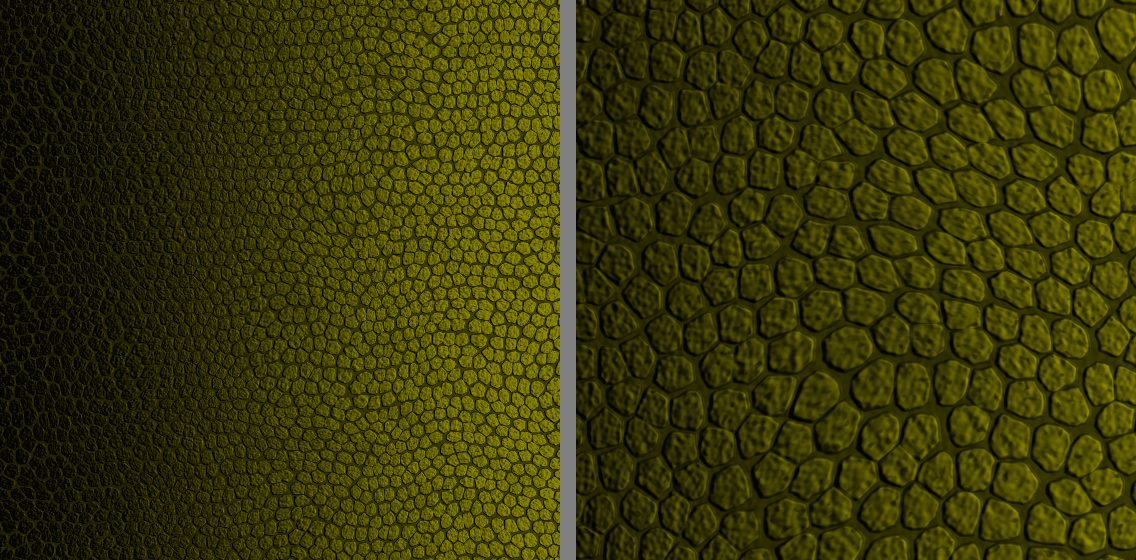
Left: the whole. Right: its middle third, enlarged.
Give the GLSL for this texture, as a WebGL 1 fragment shader.

```glsl
precision highp float;
// Pebbled olive leather, lit from the right and fading to near black on the left.

uniform vec2 u_resolution;

const float CELLS_ACROSS = 42.0;
const float ROW_HEIGHT = 0.92;
const float JITTER = 0.5;
const float ROUNDING = 0.6;
const vec2 LIGHT_DIR = vec2(0.94, 0.34);
const vec3 OLIVE = vec3(1.0, 0.97, 0.0);

vec2 hash2(vec2 p) {
  vec2 q = vec2(dot(p, vec2(127.1, 311.7)), dot(p, vec2(269.5, 183.3)));
  return fract(sin(q) * 43758.545);
}

float cornerSlope(vec2 corner, vec2 offset) {
  return dot(hash2(corner) * 2.0 - 1.0, offset);
}

float gradientNoise(vec2 p) {
  vec2 i = floor(p);
  vec2 f = p - i;
  vec2 w = f * f * f * (f * (f * 6.0 - 15.0) + 10.0);
  vec2 e = vec2(1.0, 0.0);
  float low = mix(cornerSlope(i, f), cornerSlope(i + e, f - e), w.x);
  float high = mix(cornerSlope(i + e.yx, f - e.yx), cornerSlope(i + 1.0, f - 1.0), w.x);
  return mix(low, high, w.y);
}

// Vector from p to a nearby pebble center; odd rows are shifted by half a cell.
vec2 toPebble(vec2 p, float column, float row) {
  float r = floor(p.y / ROW_HEIGHT) + row;
  float stagger = 0.5 * mod(r, 2.0);
  vec2 id = vec2(floor(p.x - stagger) + column, r);
  vec2 center = id + 0.5 + JITTER * (hash2(id) - 0.5);
  return vec2(center.x + stagger, center.y * ROW_HEIGHT) - p;
}

// Distance to the nearest pebble border, with rounded corners and a wavy outline.
float pebbleInset(vec2 p) {
  vec2 nearest = vec2(9.0);
  for (int j = -1; j <= 1; j++) {
    for (int i = -1; i <= 1; i++) {
      vec2 d = toPebble(p, float(i), float(j));
      if (dot(d, d) < dot(nearest, nearest)) nearest = d;
    }
  }
  float border = 1.0;
  for (int j = -1; j <= 1; j++) {
    for (int i = -1; i <= 1; i++) {
      vec2 d = toPebble(p, float(i), float(j));
      float spacing = length(d - nearest);
      if (spacing > 0.01) {
        border = min(border, 0.5 * (dot(d, d) - dot(nearest, nearest)) / spacing);
      }
    }
  }
  float waves = 0.16 * gradientNoise(p * 2.7) + 0.07 * gradientNoise(p * 0.9 + 5.0);
  return border + 0.12 - ROUNDING * dot(nearest, nearest) + waves;
}

float pebbleMask(float inset) {
  return smoothstep(-0.02, 0.13, inset);
}

// Raised pebbles with a rough, wrinkled top.
float leatherHeight(vec2 p) {
  float inset = pebbleInset(p);
  float wrinkles = gradientNoise(p * 3.3) + 0.75 * gradientNoise(p * 6.7 + 17.0);
  float mask = pebbleMask(inset);
  return mask + 0.3 * smoothstep(0.05, 0.5, inset) + wrinkles * (0.3 + 1.0 * mask);
}

// S-shaped light falloff across the hide, strongest at the middle of the right side.
float lightLevel(vec2 uv) {
  float v = 2.0 * uv.y - 1.0;
  float t = clamp(uv.x + 0.16 * v * v * (0.4 - uv.x), 0.0, 1.0);
  return mix(t, smoothstep(0.0, 1.0, t), 0.7);
}

void main() {
  vec2 uv = gl_FragCoord.xy / u_resolution;
  vec2 aspect = vec2(1.0, u_resolution.y / u_resolution.x);
  vec2 p = uv * aspect * CELLS_ACROSS;

  // Bend the rows so that the grain flows.
  vec2 bend = vec2(gradientNoise(p * 0.13), gradientNoise(p * 0.13 + 31.0));
  p += 1.5 * bend;

  float inset = pebbleInset(p);
  float mask = pebbleMask(inset);
  vec2 lightStep = LIGHT_DIR * 0.045;
  float slope = leatherHeight(p - lightStep) - leatherHeight(p + lightStep);

  // Pebble tops follow the light; the grooves change less.
  float light = lightLevel(uv);
  float top = 0.025 + 0.46 * light;
  float groove = 0.115 + 0.13 * light;
  float value = mix(groove, top, mask);

  // Directional relief, a dark rim at the foot of each pebble, and fine pits.
  float rim = smoothstep(-0.05, 0.02, inset) * (1.0 - smoothstep(0.03, 0.11, inset));
  float pits = smoothstep(0.15, 0.4, gradientNoise(p * 5.3 + 53.0)) * mask;
  value += slope * (0.17 + 0.05 * light);
  value *= (1.0 - 0.4 * rim) * (1.0 - 0.4 * pits);
  value *= 1.0 + 0.15 * gradientNoise(p * 0.4 + 9.0);

  gl_FragColor = vec4(OLIVE * clamp(value, 0.015, 0.54), 1.0);
}
```
